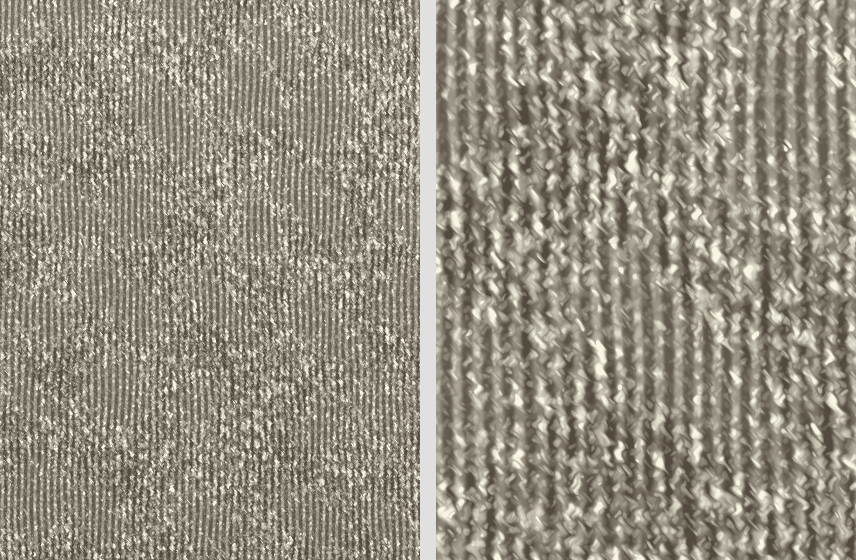
Left: the whole. Right: its middle third, enlarged.
This texture is drawn by a Shadertoy shader. Its source:

```glsl
const float RIBS = 62.0;                     // ribs across the canvas width
const vec2 PATCH_SIZE = vec2(0.21, 0.235);   // spacing of the flat patches
const float PATCH_JITTER = 0.42;
const float PATCH_LEAN = 0.38;
const vec2 GRAIN_DENSITY = vec2(1.0, 0.75);  // grains per rib spacing
const vec2 GRAIN_RADIUS = vec2(0.45, 0.88);
const vec2 FLECK_DENSITY = vec2(1.65, 1.4);
const vec2 FLECK_RADIUS = vec2(0.30, 0.42);
const vec2 GRIT_DENSITY = vec2(2.7, 2.3);
const vec2 GRIT_RADIUS = vec2(0.20, 0.25);
const float GRAIN_LEAN = 0.18;
const float GRAIN_GAIN = 0.68;
const float FLECK_GAIN = 0.56;
const float GRIT_GAIN = 0.42;
const float CREASE_DEPTH = 0.20;
const float LIGHT_FALLOFF = 0.10;            // top to bottom
const vec3 SHADOW = vec3(0.40, 0.37, 0.32);
const vec3 HIGHLIGHT = vec3(0.95, 0.94, 0.87);
const float TAU = 6.2831853;

vec3 hash3(vec2 p) {
    vec3 q = fract(p.xyx * vec3(0.1031, 0.1030, 0.0973));
    q += dot(q, q.yxz + 33.33);
    return fract((q.xxy + q.yzz) * q.zyx);
}

// Distance to the nearest lozenge patch on a jittered, staggered lattice
float patchDistance(vec2 uv) {
    vec2 p = uv / PATCH_SIZE;
    p.x += PATCH_LEAN * p.y + 0.10 * sin(p.y * 4.1 + p.x);
    p.y += 0.08 * sin(p.x * 5.3);
    float nearest = 2.0;
    for (int j = -1; j <= 1; j++) {
        for (int i = -2; i <= 1; i++) {
            vec2 cell = floor(p) + vec2(i, j);
            vec3 h = hash3(cell + 47.0);
            vec2 centre = cell + 0.5 + PATCH_JITTER * (h.xy - 0.5);
            centre.x += 0.5 * mod(cell.y, 2.0);
            vec2 d = abs(p - centre);
            float lozenge = 0.5 * length(d) + 0.45 * (d.x + d.y);
            nearest = min(nearest, lozenge + 0.22 * (h.z - 0.5));
        }
    }
    return nearest;
}

// Brightest of the soft, leaning grains that cover a point
float grains(vec2 p, vec2 density, vec2 radius, float seed) {
    vec2 home = floor(p * density);
    float brightest = 0.0;
    for (int j = -1; j <= 1; j++) {
        for (int i = -1; i <= 1; i++) {
            vec2 cell = home + vec2(i, j);
            vec3 h = hash3(cell + seed);
            vec2 centre = (cell + 0.5 + 0.75 * (h.xy - 0.5)) / density;
            vec2 d = p - centre;
            d.x += GRAIN_LEAN * d.y * (2.4 * h.x - 0.2);
            float size = 0.6 + 0.6 * fract(h.z * 17.3);
            float shape = 1.0 - smoothstep(0.35, 1.0, length(d / (radius * size)));
            brightest = max(brightest, shape * (0.15 + 0.85 * h.z));
        }
    }
    return brightest;
}

void mainImage(out vec4 fragColor, in vec2 fragCoord) {
    vec2 uv = fragCoord / iResolution.x;
    float height = fragCoord.y / iResolution.y;

    // Threads wander slightly from side to side
    vec2 thread = uv * RIBS;
    thread.x += 0.30 * sin(uv.y * 5.0 + uv.x * 6.0)
              + 0.10 * sin(uv.y * 27.0 - uv.x * 23.0);

    // Grains of three sizes with frayed outlines
    vec2 frayed = thread + 0.10 * sin(thread.yx * vec2(4.3, 5.9))
                + 0.06 * sin(thread.yx * vec2(9.7, 8.3) + thread * 3.1);
    float grain = grains(frayed, GRAIN_DENSITY, GRAIN_RADIUS, 13.0);
    float fleck = grains(frayed, FLECK_DENSITY, FLECK_RADIUS, 131.0);
    float grit = grains(frayed, GRIT_DENSITY, GRIT_RADIUS, 307.0) - 0.22;
    float ragged = 0.24 * (fleck - 0.2) + 0.14 * (grain - 0.3);
    float raised = smoothstep(0.14, 0.48, patchDistance(uv) + ragged);

    // Ribs with small beads where the weft crosses
    float rib = 0.5 - 0.5 * cos(TAU * thread.x);
    float ribId = floor(thread.x);
    float weft = thread.y * 1.15 + 0.35 * hash3(vec2(ribId, 7.0)).x;
    float beadLight = hash3(vec2(ribId, floor(weft)) + 211.0).x;
    float bead = smoothstep(0.55, 1.0, rib) * (0.5 - 0.5 * cos(TAU * weft));
    float ribbed = mix(0.03, 0.40, smoothstep(0.12, 0.95, rib))
                 + 0.60 * bead * beadLight * beadLight
                 + 0.20 * fleck + 0.6 * GRIT_GAIN * grit;

    // Loose, shiny floats between the patches, split by dark creases
    float grooveId = floor(thread.x + 0.5);
    float creasePhase = TAU * hash3(vec2(grooveId, 19.0)).y;
    float crease = (1.0 - rib) * (1.0 - rib)
                 * smoothstep(-0.2, 0.9, sin(thread.y * 0.55 + creasePhase));
    float sheen = 0.03 * sin(uv.x * 13.0 + uv.y * 8.0)
                + 0.03 * sin(uv.x * 19.0 - uv.y * 15.0 + 2.0);
    float floats = mix(-0.03, 0.25, rib) + GRAIN_GAIN * grain + FLECK_GAIN * fleck
                 + GRIT_GAIN * grit - CREASE_DEPTH * crease + sheen;

    float tone = mix(ribbed, floats, raised) + LIGHT_FALLOFF * (height - 0.5);
    tone = clamp(tone, -0.14, 1.04);
    fragColor = vec4(mix(SHADOW, HIGHLIGHT, tone), 1.0);
}
```
